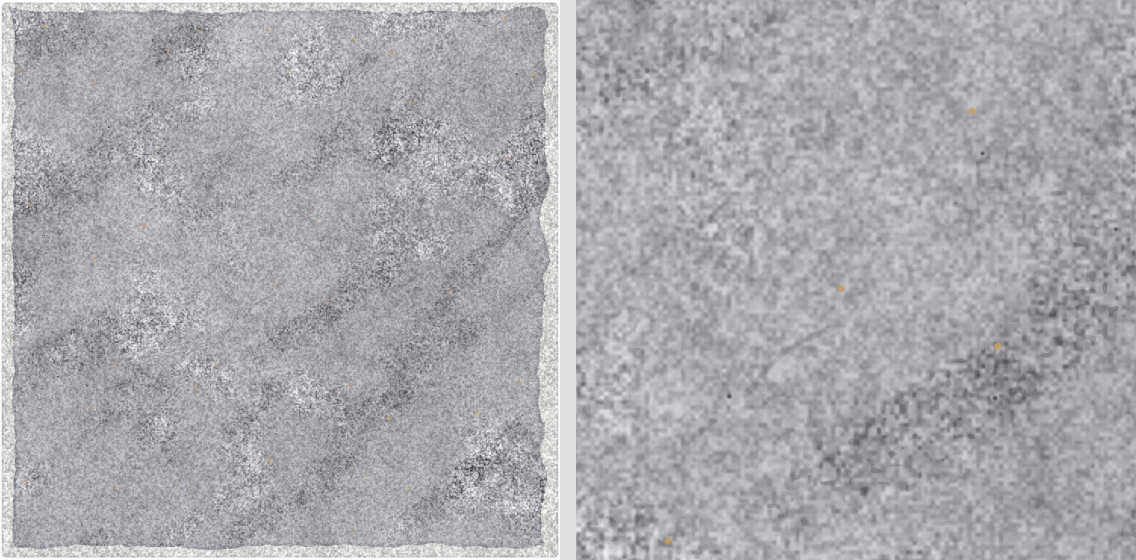
Left: the whole. Right: its middle third, enlarged.
This texture is drawn by a WebGL 2 fragment shader. Its source:

```glsl
#version 300 es
precision highp float;
// A square glazed stone tile: grey grainy body with diagonal clouds, crusty
// patches and ochre specks, framed by a pale rim with a ragged inner edge.
// Layers of value noise set the tone; jittered grids scatter the small marks.

uniform vec2 u_resolution;
out vec4 fragColor;

float hash(vec2 cell) {
    vec3 h = fract(cell.xyx * vec3(0.1031, 0.1030, 0.0973));
    h += dot(h, h.yzx + 33.33);
    return fract((h.x + h.y) * h.z);
}

float noise(vec2 p) {
    vec2 i = floor(p), f = fract(p);
    f = f * f * (3.0 - 2.0 * f);
    return mix(mix(hash(i), hash(i + vec2(1, 0)), f.x),
               mix(hash(i + vec2(0, 1)), hash(i + 1.0), f.x), f.y);
}

float fbm(vec2 p) {
    float sum = 0.0, amplitude = 0.5;
    for (int octave = 0; octave < 5; octave++) {
        sum += amplitude * noise(p);
        p = mat2(1.6, 1.2, -1.2, 1.6) * p + 17.3;
        amplitude *= 0.5;
    }
    return sum / 0.969;
}

// One round dot in a share of the grid cells, with varied place and size.
float specks(vec2 p, float cells, float share, float radius) {
    vec2 cell = floor(p * cells);
    vec2 centre = 0.1 + 0.8 * vec2(hash(cell + 41.0), hash(cell + 83.0));
    float size = radius * (0.6 + 0.6 * hash(cell + 127.0));
    float dist = length(fract(p * cells) - centre) / cells;
    float dot1 = 1.0 - smoothstep(size - 0.0008, size + 0.0008, dist);
    return dot1 * step(hash(cell + 7.0), share);
}

// Short thin strokes along x, broken up and slightly bent.
float scratches(vec2 p) {
    p.y += 0.012 * (noise(p * 25.0) - 0.5);
    vec2 grid = vec2(4.0, 7.0), cell = floor(p * grid);
    vec2 centre = vec2(0.5, 0.2 + 0.6 * hash(cell + 61.0));
    vec2 offset = abs(fract(p * grid) - centre) / grid;
    float reach = 0.03 + 0.06 * hash(cell + 19.0);
    float line = 1.0 - smoothstep(0.0005, 0.0028, offset.y);
    line *= 1.0 - smoothstep(reach * 0.6, reach, offset.x);
    return line * step(hash(cell + 5.0), 0.3) * smoothstep(0.25, 0.6, noise(p * 90.0));
}

void main() {
    vec2 p = gl_FragCoord.xy / u_resolution;
    vec2 slant = mat2(0.8, -0.6, 0.6, 0.8) * p;

    // Fine grain and the broad fields that modulate it
    float grain = noise(p * 370.0) - 0.5 + 0.6 * (noise(p * 190.0 + 9.0) - 0.5);
    float cloud = fbm(p * 4.0 + 3.0) - 0.5;
    float crust = smoothstep(0.53, 0.70, fbm(p * 7.0 + 31.0));
    float stain = smoothstep(0.54, 0.72, fbm(slant * vec2(6.0, 13.0) + 57.0));
    float flakes = smoothstep(0.54, 0.66, fbm(p * 42.0 + 71.0));
    float pits = smoothstep(0.60, 0.85, noise(p * 290.0 + 23.0));

    // Body of the tile
    float tone = 0.687 + 0.15 * cloud + grain * (0.17 + 0.15 * crust + 0.06 * stain);
    tone += 0.10 * (fbm(p * 28.0 + 11.0) - 0.5);
    tone += flakes * crust * 0.09;
    tone -= pits * (0.055 + 0.07 * stain + 0.05 * crust);
    tone -= stain * (0.025 + 0.05 * smoothstep(0.45, 0.6, fbm(p * 35.0 + 5.0)));
    tone -= 0.09 * scratches(slant);
    vec3 color = tone + vec3(-0.003, -0.005, 0.013);
    color = mix(color, vec3(0.78, 0.62, 0.38), 0.85 * specks(p, 9.0, 0.55, 0.0024));
    color = mix(color, vec3(0.25), 0.8 * specks(p + 0.37, 12.0, 0.25, 0.0014));

    // Ragged inner edge of the rim, rougher on the right
    vec2 inset = min(p - vec2(0.024, 0.023), vec2(0.971, 0.979) - p);
    float rough = mix(0.020, 0.042, smoothstep(0.90, 0.96, p.x));
    float edge = min(inset.x, inset.y) + rough * (fbm(p * 13.0 + 47.0) - 0.5);
    edge += 0.005 * (noise(p * 75.0) - 0.5);
    float groove = smoothstep(-0.001, 0.002, edge) * (1.0 - smoothstep(0.002, 0.009, edge));
    color -= groove * (0.03 + 0.07 * noise(p * 45.0 + 3.0));

    // Pale speckled rim
    float rimTone = 0.845 + 0.22 * grain - 0.07 * pits + 0.08 * (fbm(p * 20.0) - 0.5);
    vec3 rim = rimTone + vec3(-0.003, 0.003, -0.005);
    color = mix(rim, color, smoothstep(-0.0015, 0.0015, edge));

    // Rounded outline on a white ground, with a soft shade along it
    vec2 corner = abs(p - 0.5) - vec2(0.497, 0.4955) + 0.008;
    float outline = length(max(corner, 0.0)) + min(max(corner.x, corner.y), 0.0) - 0.008;
    color -= 0.06 * smoothstep(-0.005, 0.0, outline);
    color = mix(color, vec3(0.99), smoothstep(-0.001, 0.001, outline));

    fragColor = vec4(clamp(color, 0.0, 1.0), 1.0);
}
```
